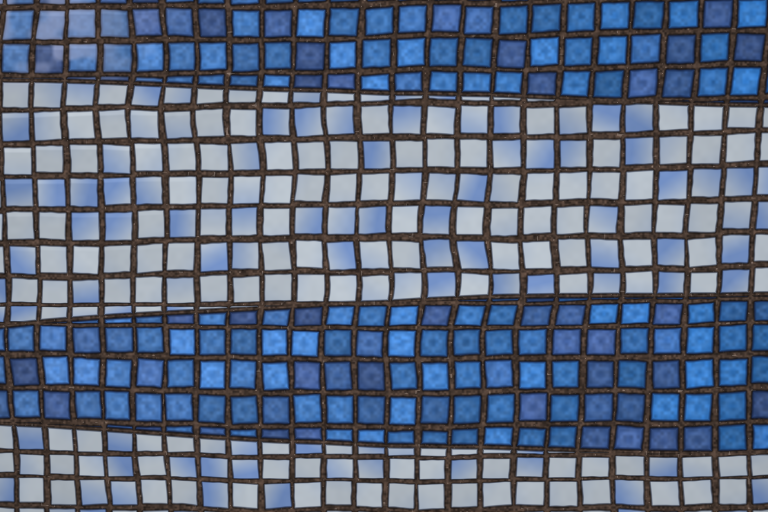
This texture is drawn by a Shadertoy shader. Its source:

```glsl
// Hand-laid mosaic: small glazed tiles in wavy bands of blue and white, set in rough brown grout.
// A gently warped grid gives each tile its own tilt, size and glaze; three band curves
// cut through the rows, splitting the tiles that they cross.

float hash(vec2 p) {
    vec3 q = fract(p.xyx * 0.1031);
    q += dot(q, q.yzx + 33.33);
    return fract((q.x + q.y) * q.z);
}

float noise(vec2 p) {
    vec2 i = floor(p), f = fract(p);
    f = f * f * (3.0 - 2.0 * f);
    return mix(mix(hash(i), hash(i + vec2(1, 0)), f.x),
               mix(hash(i + vec2(0, 1)), hash(i + vec2(1, 1)), f.x), f.y);
}

float roundedBox(vec2 p, vec2 halfSize, float radius) {
    vec2 d = abs(p) - halfSize + radius;
    return length(max(d, 0.0)) + min(max(d.x, d.y), 0.0) - radius;
}

// Grid coordinates (column, row from the top); rows sag and columns fan out.
vec2 tileGrid(vec2 u) {
    float lower = smoothstep(0.55, 0.65, u.y);
    float side = 2.0 * u.x - 1.0;
    float y = u.y + mix(0.0105 * side, 0.01 * side * side, lower);
    float row = y / 0.0656 - 0.095 + 0.4 * smoothstep(0.576, 0.664, y)
              + 0.5 * smoothstep(0.86, 0.977, y);
    float v2 = u.y * u.y;
    float col = (1.5 * u.x - mix(0.035, 0.068, v2)) / mix(0.0652, 0.062, u.y) + 0.5;
    col += (0.15 + 0.25 * v2) * sin(3.14159 * u.x);
    col += 0.22 * (noise(u * vec2(5.0, 9.0)) - 0.5);
    row += 0.12 * (noise(u * vec2(9.0, 4.0) + 20.0) - 0.5);
    return vec2(col, row);
}

vec3 blueGlaze(vec2 id, vec2 local, float depth, vec2 u) {
    vec3 c = mix(vec3(0.28, 0.46, 0.71), vec3(0.17, 0.41, 0.68), u.x);
    c = mix(c, vec3(0.25, 0.31, 0.51), 0.75 * smoothstep(0.55, 1.0, hash(id + 3.7)));
    c *= 0.82 + 0.34 * hash(id + 8.1);
    // Pale pooled ring around a duller centre, mottled and dark at the rim
    float ring = length(local) / 0.0265;
    c += 0.07 * exp(-12.0 * (ring - 0.5) * (ring - 0.5));
    c *= 0.9 + 0.2 * noise(u * vec2(225.0, 150.0));
    return mix(vec3(0.09, 0.14, 0.27), c, smoothstep(-0.001, 0.006, depth));
}

vec3 whiteGlaze(vec2 id, vec2 local, float depth, vec2 u) {
    float angle = 6.2832 * hash(id + 5.3);
    float slope = dot(local, vec2(cos(angle), sin(angle))) / 0.0265;
    float tint = smoothstep(0.4, 0.95, hash(id + 1.9));
    tint = clamp(tint * (0.8 + 0.4 * slope) + 0.13 * slope, 0.0, 1.0);
    vec3 c = mix(vec3(0.71, 0.745, 0.78), vec3(0.45, 0.56, 0.76), tint);
    c *= 0.95 + 0.08 * hash(id + 6.6);
    c += 0.02 * (noise(u * vec2(120.0, 80.0)) - 0.5);
    return mix(c * vec3(0.6, 0.62, 0.68), c, smoothstep(0.0, 0.0035, depth));
}

void mainImage(out vec4 fragColor, in vec2 fragCoord) {
    vec2 u = fragCoord / iResolution.xy;
    u.y = 1.0 - u.y;
    vec2 p = u * vec2(1.5, 1.0);
    float soft = 1.2 / iResolution.y;

    // Tile under this point, in canvas units about its own centre
    vec2 grid = tileGrid(u);
    vec2 id = floor(grid) + 11.0;
    vec2 local = (fract(grid) - 0.5) * vec2(0.0638, 0.0645);
    vec2 jitter = vec2(hash(id), hash(id + 47.0)) - 0.5;
    local -= 0.004 * jitter;
    float tilt = 0.11 * (hash(id + 71.0) - 0.5);
    local = mat2(cos(tilt), -sin(tilt), sin(tilt), cos(tilt)) * local;
    vec2 halfSize = 0.0258 + 0.0018 * vec2(hash(id + 13.0), hash(id + 29.0));
    vec2 ragged = vec2(noise(p * 70.0), noise(p * 70.0 + 40.0)) - 0.5;
    float dist = roundedBox(local + 0.0015 * ragged, halfSize, 0.003);

    // Band edges, from the top: blue, white, blue, white
    float bend = u.x * (2.0 - u.x);
    vec3 edges = vec3(0.155 + 0.05 * u.x, 0.636 - 0.062 * bend, 0.825 + 0.058 * bend);
    edges += 0.005 * (noise(vec2(u.x * 14.0, 3.0)) - 0.5);
    vec3 gap = abs(u.y - edges);
    dist = max(dist, 0.0042 - min(gap.x, min(gap.y, gap.z)));
    bool isBlue = u.y < edges.x || (u.y > edges.y && u.y < edges.z);

    // Sandy grout, shadowed where it meets the tiles
    float grain = 0.6 * noise(p * 230.0) + 0.4 * noise(p * 110.0 + 9.0);
    vec3 color = vec3(0.31, 0.25, 0.215) * (0.5 + 0.85 * grain);
    color += 0.16 * smoothstep(0.85, 1.0, noise(p * 160.0 + 70.0));
    color *= mix(0.5, 1.0, smoothstep(0.0, 0.0045, dist));

    // Glazed face
    float depth = -dist;
    vec3 face = isBlue ? blueGlaze(id, local, depth, u) : whiteGlaze(id, local, depth, u);

    // Window glare on the upper left tiles, and a bright lip on their top edges
    float glare = (1.0 - smoothstep(0.05, 0.27, u.x)) * (1.0 - smoothstep(0.1, 0.2, u.y));
    float smear = smoothstep(0.35, 0.65, noise(p * vec2(24.0, 30.0) + 5.0));
    face = mix(face, vec3(0.62, 0.66, 0.8), glare * (0.15 + 0.6 * smear));
    float lip = smoothstep(0.015, 0.02, -local.y) * (1.0 - smoothstep(0.1, 0.35, u.x));
    face += 0.06 * lip * (1.0 - smoothstep(0.3, 0.6, u.y));
    color = mix(color, face, 1.0 - smoothstep(-soft, soft, dist));

    // Gentle falloff toward the corners
    vec2 fromCentre = u - 0.5;
    color *= 1.02 - 0.22 * dot(fromCentre, fromCentre);
    fragColor = vec4(color, 1.0);
}
```
